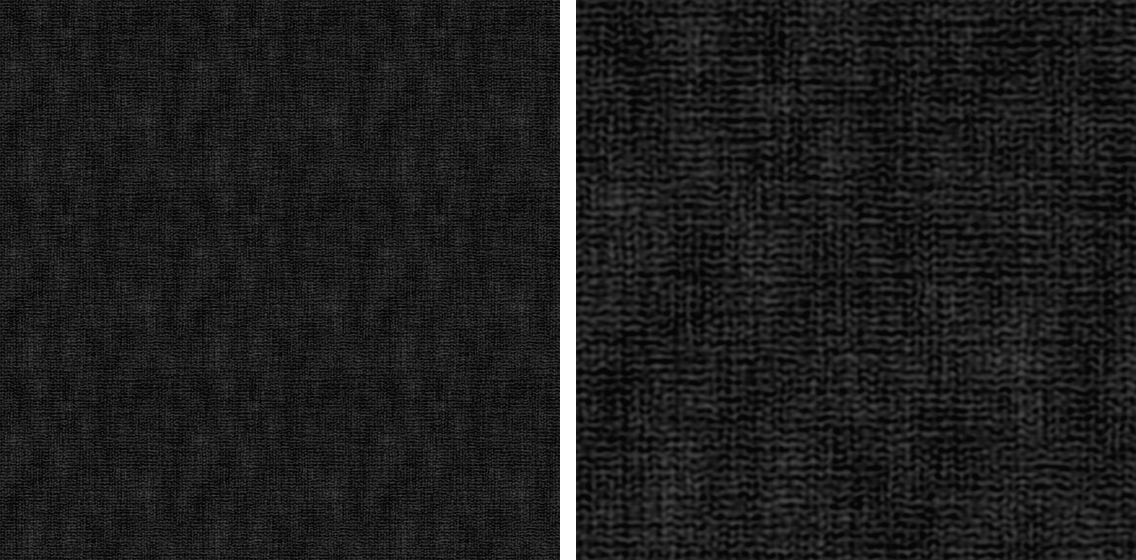
Left, the full canvas; right, a detail of the centre.
Write a WebGL 2 fragment shader that draws this texture.

```glsl
#version 300 es
precision highp float;
// Dark woven cloth: fine horizontal weft threads crossed by fainter warp
// threads, bent and broken up by layers of periodic gradient noise.
// The cloth repeats seamlessly REPEATS times along the canvas.

uniform vec2 u_resolution;
out vec4 fragColor;

const float TAU = 6.2831853;
const float REPEATS = 3.0;               // cloth tiles per canvas side
const vec2 THREADS = vec2(64.0, 58.0);   // warp and weft threads per tile (warp even)

const float BASE_TONE = 0.106;
const float DARKEST = 0.024;
const float BRIGHTEST = 0.27;
const vec3 TINT = vec3(1.0);

const float WEFT_CONTRAST = 0.050;
const float WARP_CONTRAST = 0.022;
const float GRAIN_CONTRAST = 0.150;
const float SLUB_CONTRAST = 0.070;
const float PATCH_CONTRAST = 0.050;

const float WOBBLE = 0.45;               // thread bending, in threads
const float INTERLACE = 0.13;            // weft rise and fall over the warp

// Noise cells per tile; whole numbers keep the repeat seamless
const vec2 GRAIN_CELLS = vec2(72.0, 100.0);
const vec2 WEFT_SLUB_CELLS = vec2(7.0, 58.0);
const vec2 WARP_SLUB_CELLS = vec2(52.0, 5.0);
const vec2 PATCH_CELLS = vec2(8.0, 4.0);
const vec2 BEND_CELLS = vec2(22.0, 18.0);
const vec2 WEAVE_CELLS = vec2(12.0, 10.0);

uint hash(uvec3 v) {
    uint h = v.x * 1597334677u ^ v.y * 3812015801u ^ v.z * 2798796415u;
    h = (h ^ (h >> 16)) * 2146121005u;
    h = (h ^ (h >> 15)) * 2221713035u;
    return h ^ (h >> 16);
}

// Unit gradient at a lattice corner, wrapped to the tile
vec2 gradient(vec2 corner, vec2 cells, uint seed) {
    uint h = hash(uvec3(uvec2(mod(corner, cells) + 0.5), seed));
    float angle = TAU * float(h & 0xffffu) / 65536.0;
    return vec2(cos(angle), sin(angle));
}

// Gradient noise that repeats once per tile, roughly -0.7 to 0.7
float tileNoise(vec2 tile, vec2 cells, uint seed) {
    vec2 p = tile * cells;
    vec2 i = floor(p);
    vec2 f = p - i;
    vec2 w = f * f * f * (f * (f * 6.0 - 15.0) + 10.0);
    vec2 e = vec2(1.0, 0.0);
    float a = dot(gradient(i, cells, seed), f);
    float b = dot(gradient(i + e.xy, cells, seed), f - e.xy);
    float c = dot(gradient(i + e.yx, cells, seed), f - e.yx);
    float d = dot(gradient(i + e.xx, cells, seed), f - e.xx);
    return mix(mix(a, b, w.x), mix(c, d, w.x), w.y);
}

// Fades detail out once its cells shrink towards a single pixel
float detailFade(float cells, float pixel) {
    return 1.0 - smoothstep(0.6, 1.1, cells * pixel);
}

void main() {
    float side = min(u_resolution.x, u_resolution.y);
    vec2 tile = gl_FragCoord.xy / side * REPEATS;
    float pixel = REPEATS / side;

    // Thread coordinates, slightly bent
    vec2 bend = vec2(tileNoise(tile, BEND_CELLS, 1u), tileNoise(tile, BEND_CELLS, 2u));
    vec2 thread = tile * THREADS + WOBBLE * bend;

    // Weft rows zigzag over alternate warp threads, more in some areas
    float weave = tileNoise(tile, WEAVE_CELLS, 3u);
    float rise = INTERLACE * (1.0 + 2.0 * weave) * cos(0.5 * TAU * thread.x);
    float weft = cos(TAU * (thread.y + rise)) * (1.0 - 0.6 * weave);
    float warp = cos(TAU * thread.x) * (1.0 + 2.0 * weave);

    // Fibre grain, thick and thin stretches of thread, broad shading
    float grain = tileNoise(tile, GRAIN_CELLS, 4u);
    float slub = tileNoise(tile, WEFT_SLUB_CELLS, 5u)
               + 0.8 * tileNoise(tile, WARP_SLUB_CELLS, 6u);
    float patches = tileNoise(tile, PATCH_CELLS, 7u);

    float tone = BASE_TONE + PATCH_CONTRAST * patches;
    tone += WEFT_CONTRAST * weft * detailFade(THREADS.y, pixel);
    tone += WARP_CONTRAST * warp * detailFade(THREADS.x, pixel);
    tone += SLUB_CONTRAST * slub * detailFade(WEFT_SLUB_CELLS.y, pixel);
    tone += GRAIN_CONTRAST * grain * detailFade(GRAIN_CELLS.y, pixel);

    fragColor = vec4(TINT * clamp(tone, DARKEST, BRIGHTEST), 1.0);
}
```
